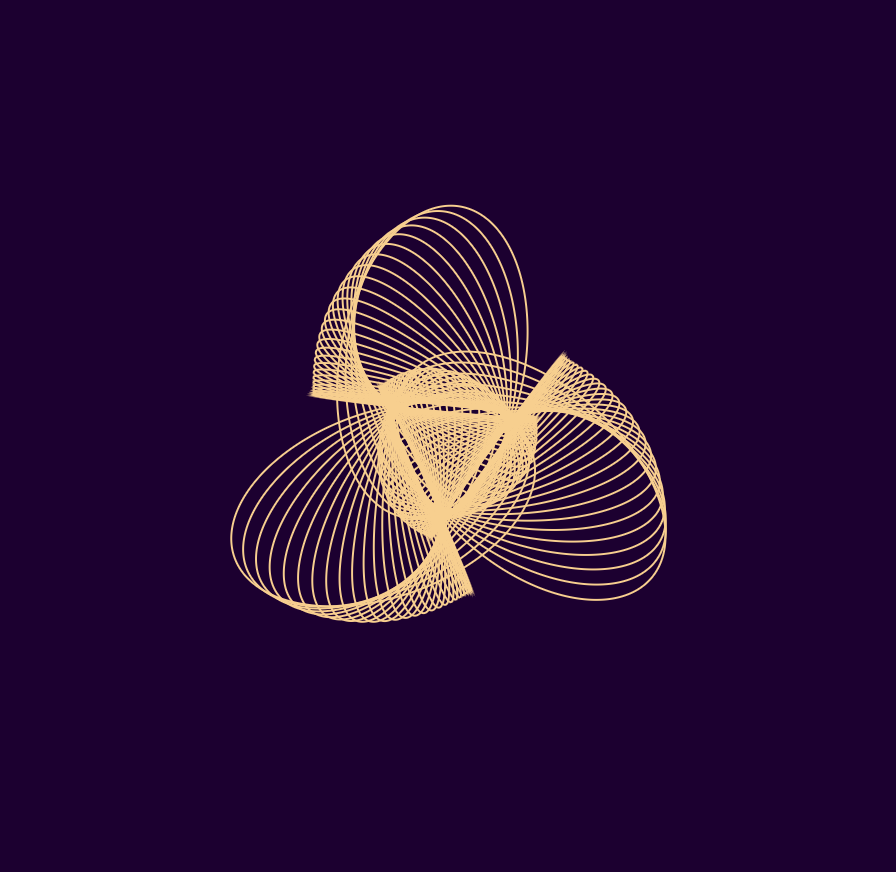
This background is drawn by a Shadertoy shader. Its source:

```glsl
// Three-lobed line ornament on deep violet. Each lobe is a sequence of
// outlined ellipses that turn, drift and flatten step by step; the lobe is
// repeated at every third of a turn so the outlines weave a central mesh.

mat2 rotation(float angle) {
    float c = cos(angle), s = sin(angle);
    return mat2(c, -s, s, c);
}

// First-order distance to the outline of an axis-aligned ellipse.
float ellipseDistance(vec2 p, vec2 radii) {
    vec2 q = p / radii;
    float f = length(q);
    return f * (f - 1.0) / max(length(q / radii), 1e-4);
}

// Share of the pixel left uncovered by the lines of one lobe.
float lobeGaps(vec2 p, float pixel) {
    const int STEPS = 26;
    float gaps = 1.0;
    for (int i = 0; i < STEPS; i++) {
        // Steps shorten toward the flat end of the sequence.
        float q = float(i) / float(STEPS - 1);
        float s = q * (1.9 - 0.9 * q);

        vec2 center = mix(vec2(-0.019, 0.098), vec2(-0.028, 0.047), s);
        vec2 radii = mix(vec2(0.181, 0.106), vec2(0.127, 0.004), s);
        vec2 local = rotation(mix(1.39, 3.04, s)) * (p - center);

        float d = abs(ellipseDistance(local, radii));
        gaps *= 1.0 - clamp(0.5 + (0.00112 - d) / pixel, 0.0, 1.0);
    }
    return gaps;
}

void mainImage(out vec4 fragColor, in vec2 fragCoord) {
    float pixel = 1.0 / iResolution.y;
    vec2 p = (fragCoord - 0.5 * iResolution.xy) * pixel - vec2(0.001, -0.013);

    // Three lobes around the common centre
    float gaps = 1.0;
    for (int k = 0; k < 3; k++) {
        gaps *= lobeGaps(rotation(float(k) * 2.0943951) * p, pixel);
    }

    vec3 violet = vec3(0.11, 0.0, 0.19);
    vec3 paleGold = vec3(0.97, 0.81, 0.56);
    fragColor = vec4(mix(paleGold, violet, gaps), 1.0);
}
```
